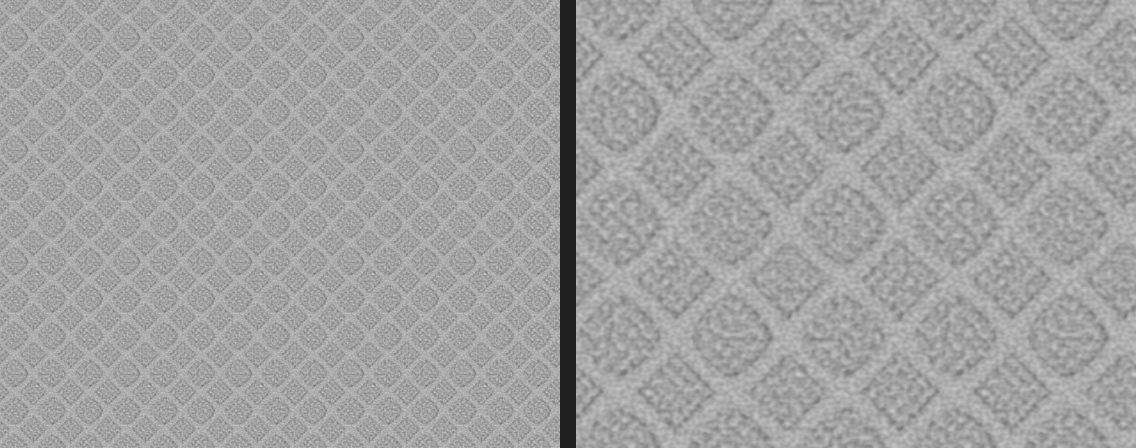
Left: the whole. Right: its middle third, enlarged.
This pattern is drawn by a WebGL 1 fragment shader. Its source:

```glsl
precision highp float;
// Grey knitted cloth with alternating rounded and pointed sunken diamonds between soft ridges.

uniform vec2 u_resolution;

const vec2  REPEATS      = vec2(15.0, 12.0); // cells across and down
const vec2  OFFSET       = vec2(0.39, 0.0);  // centre of the first rounded diamond, in cells
const float ROUND_RADIUS = 0.365;            // half diagonal of the rounded diamond
const float ROUND_POWER  = 1.4;              // 1 is straight sided, 2 is a circle
const float POINT_RADIUS = 0.355;            // half diagonal of the pointed diamond
const float EDGE_SOFT    = 0.018;            // slope width between pit and ridge
const float EDGE_FUZZ    = 0.004;            // raggedness of the outline
const float RIM_WIDTH    = 0.026;            // width of the shaded groove
const float RIM_SHADE    = 0.065;
const float CREST_LIGHT  = 0.016;            // highlight along the middle of the ridge
const float GRAIN_PERIOD = 3.0;              // cells before the grain wraps; divides REPEATS
const vec2  COARSE_GRAIN = vec2(15.0, 16.0); // noise lattice steps per cell
const vec2  FINE_GRAIN   = vec2(21.0, 25.0);
const float STITCHES     = 6.0;              // stitch waves per cell
const float STITCH_DEPTH = 0.040;
const vec3  PIT_COLOR    = vec3(0.634);
const vec3  RIDGE_COLOR  = vec3(0.670);
const float TAU          = 6.2831853;

// Unit gradient for a lattice point
vec2 latticeGradient(vec2 cell) {
  float angle = TAU * fract(sin(dot(cell, vec2(127.1, 311.7))) * 43758.55);
  return vec2(cos(angle), sin(angle));
}

// Gradient noise that wraps after a whole number of lattice steps
float wrappedNoise(vec2 p, vec2 period) {
  vec2 i = floor(p);
  vec2 f = p - i;
  vec2 w = f * f * f * (f * (f * 6.0 - 15.0) + 10.0);
  vec2 lo = mod(i, period);
  vec2 hi = mod(i + 1.0, period);
  float a = dot(latticeGradient(lo), f);
  float b = dot(latticeGradient(vec2(hi.x, lo.y)), f - vec2(1.0, 0.0));
  float c = dot(latticeGradient(vec2(lo.x, hi.y)), f - vec2(0.0, 1.0));
  float d = dot(latticeGradient(hi), f - 1.0);
  return mix(mix(a, b, w.x), mix(c, d, w.x), w.y);
}

float grain(vec2 p, vec2 density) {
  return wrappedNoise(p * density, density * GRAIN_PERIOD);
}

// Approximate distances, negative inside
float roundedDiamond(vec2 p) {
  vec2 q = pow(abs(p) + 0.0001, vec2(ROUND_POWER));
  return (pow(q.x + q.y, 1.0 / ROUND_POWER) - ROUND_RADIUS) * 0.85;
}

float pointedDiamond(vec2 p) {
  return (abs(p.x) + abs(p.y) - POINT_RADIUS) * 0.7071;
}

void main() {
  vec2 cloth = gl_FragCoord.xy / u_resolution * REPEATS;
  float pixel = REPEATS.y / u_resolution.y;

  // Grain of the yarn
  float coarse = grain(cloth, COARSE_GRAIN);
  float fine = grain(cloth + 0.37, FINE_GRAIN);

  // Two interleaved sets of diamonds
  vec2 toRound = fract(cloth - OFFSET + 0.5) - 0.5;
  vec2 toPoint = fract(cloth - OFFSET) - 0.5;
  float roundDist = roundedDiamond(toRound);
  float pointDist = pointedDiamond(toPoint);
  float dist = min(roundDist, pointDist) + EDGE_FUZZ * coarse;
  vec2 local = roundDist < pointDist ? toRound : toPoint;

  // Raised ridge and shaded groove, deeper at the lower right
  float soft = max(EDGE_SOFT, pixel * 0.6);
  float ridge = smoothstep(-soft, soft, dist);
  float crest = smoothstep(0.02, 0.07, dist);
  float rim = exp(-pow((dist + 0.012) / RIM_WIDTH, 2.0));
  float side = dot(local, vec2(0.7071, -0.7071)) / (length(local) + 0.001);
  float shade = rim * RIM_SHADE * (0.7 + 0.3 * side);

  // Staggered stitches in the pits
  vec2 phase = TAU * STITCHES * cloth + 1.2 * vec2(coarse, fine);
  float stitch = cos(phase.x) * cos(phase.y) * (1.0 - ridge);

  vec3 color = mix(PIT_COLOR, RIDGE_COLOR, ridge);
  color += coarse * mix(0.12, 0.06, ridge) + fine * 0.11;
  color += stitch * STITCH_DEPTH + crest * CREST_LIGHT - shade;
  gl_FragColor = vec4(clamp(color, 0.0, 1.0), 1.0);
}
```
